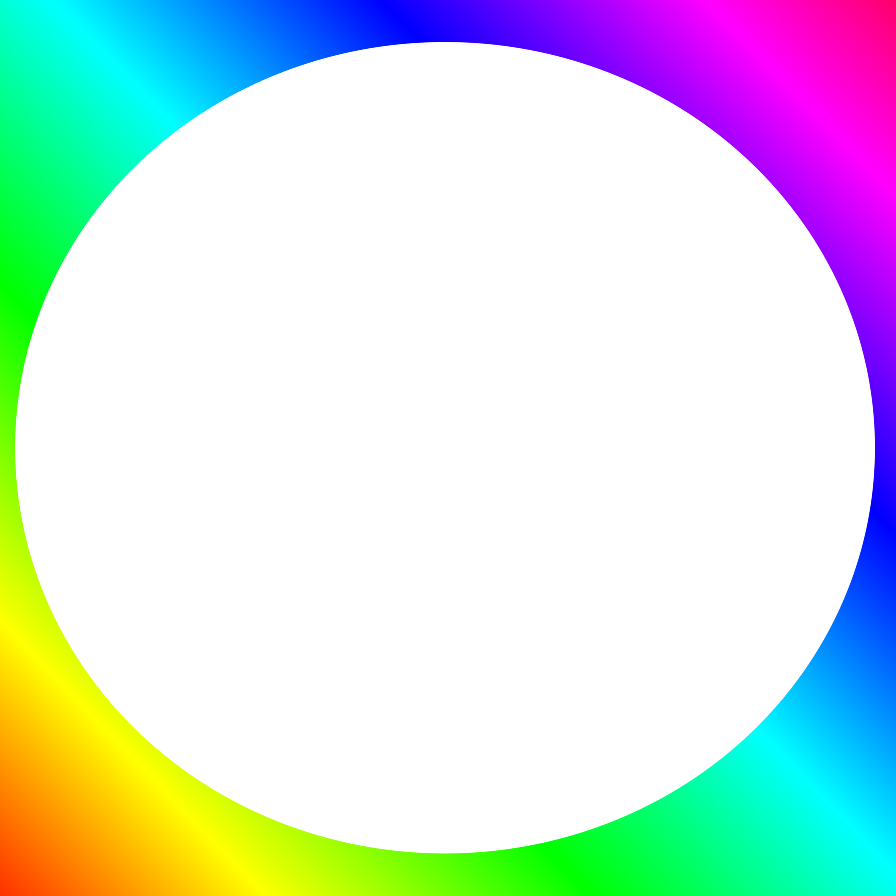
Reproduce this background procedurally as a Shadertoy shader.

```glsl
// A large white ellipse over a diagonal rainbow.
// The hue rises linearly from the lower left to the upper right corner;
// the ellipse is an implicit distance, smoothed over about one pixel.

#define ELLIPSE_CENTER vec2(0.4967, 0.5003)
#define ELLIPSE_RADII  vec2(0.4798, 0.4528)
#define ELLIPSE_COLOR  vec3(1.0)
#define HUE_START      0.031
#define HUE_SLOPE      vec2(0.4576, 0.4416)

// Fully saturated colour wheel: 0 is red, 1/3 green, 2/3 blue.
vec3 hueToRgb(float hue) {
    vec3 wheel = abs(fract(hue + vec3(0.0, 2.0, 1.0) / 3.0) * 6.0 - 3.0);
    return clamp(wheel - 1.0, 0.0, 1.0);
}

// First-order signed distance to an ellipse centred on the origin.
float ellipseDistance(vec2 p, vec2 radii) {
    float scaledLength = length(p / radii);
    float gradient = length(p / (radii * radii));
    return scaledLength * (scaledLength - 1.0) / max(gradient, 1e-4);
}

void mainImage(out vec4 fragColor, in vec2 fragCoord) {
    vec2 uv = fragCoord / iResolution.xy;
    float pixel = 1.0 / min(iResolution.x, iResolution.y);

    // Diagonal rainbow
    vec3 color = hueToRgb(HUE_START + dot(uv, HUE_SLOPE));

    // White ellipse
    float dist = ellipseDistance(uv - ELLIPSE_CENTER, ELLIPSE_RADII);
    float coverage = 1.0 - smoothstep(-0.5 * pixel, 0.5 * pixel, dist);
    color = mix(color, ELLIPSE_COLOR, coverage);

    fragColor = vec4(color, 1.0);
}
```
